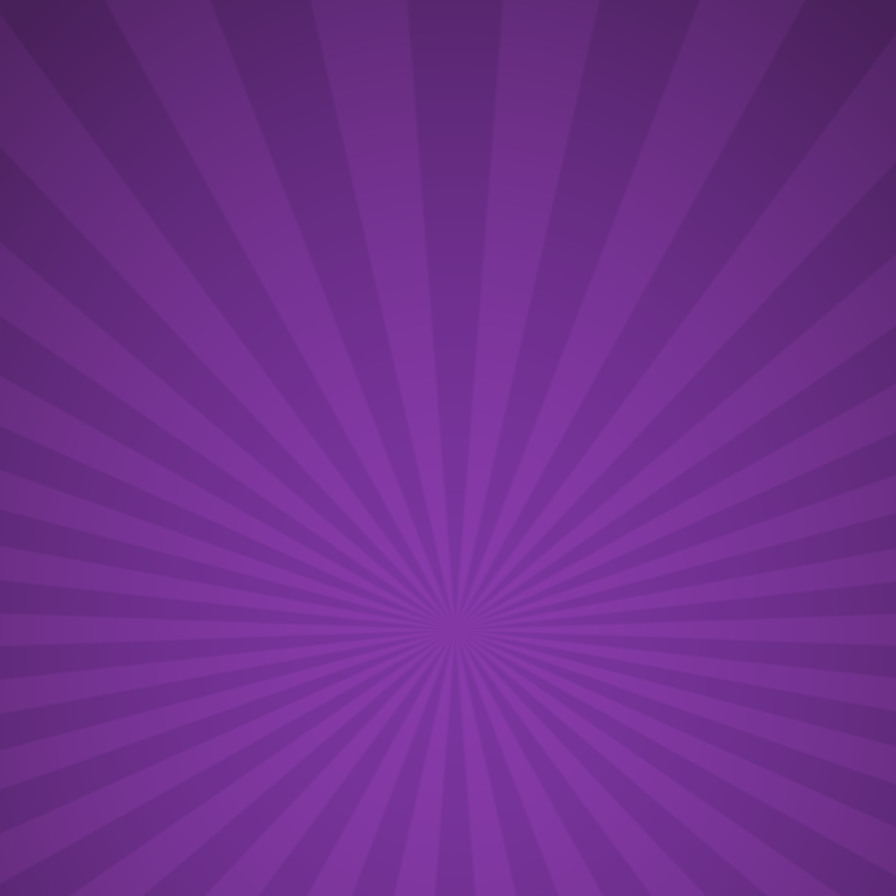
A Shadertoy shader for this background:

```glsl
// A purple sunburst: rays fan out from a low centre in a vertically squashed
// plane, so they are wide above and below and narrow at the sides.
// Light and dark rays each fade from a bright core to a deep rim.

// Coverage of the dark rays, with the edge softened over the given width.
// The angle is measured from straight up, where a dark ray is centred.
float darkRays(vec2 p, float rayCount, float softness) {
    float angle = atan(p.x, p.y + 1e-6);
    float edgeDistance = cos(rayCount * angle) * length(p) / rayCount;
    return smoothstep(-softness, softness, edgeDistance);
}

// Elliptical falloff: 0 at the core, 1 at the given radius.
float falloff(vec2 p, float stretch, float radius, float power) {
    float r = length(vec2(p.x, p.y / stretch)) / radius;
    return clamp(pow(r, power), 0.0, 1.0);
}

void mainImage(out vec4 fragColor, in vec2 fragCoord) {
    const vec2 CENTRE = vec2(0.508, 0.297);
    const float RAY_SQUASH = 1.45;
    const float GLOW_STRETCH = 1.15;
    const float RAY_COUNT = 30.0;
    const float EDGE_SOFTNESS = 0.0026;

    const vec3 LIGHT_CORE = vec3(0.533, 0.228, 0.667);
    const vec3 LIGHT_RIM = vec3(0.322, 0.143, 0.397);
    const vec3 DARK_CORE = vec3(0.483, 0.206, 0.625);
    const vec3 DARK_RIM = vec3(0.284, 0.126, 0.352);

    vec2 p = fragCoord / iResolution.xy - CENTRE;

    // Shade both ray colours by distance from the core
    float fade = falloff(p, GLOW_STRETCH, 0.76, 1.65);
    vec3 light = mix(LIGHT_CORE, LIGHT_RIM, fade);
    vec3 dark = mix(DARK_CORE, DARK_RIM, fade);

    // Lay the dark rays over the light ones
    float rays = darkRays(vec2(p.x, p.y * RAY_SQUASH), RAY_COUNT, EDGE_SOFTNESS);
    fragColor = vec4(mix(light, dark, rays), 1.0);
}
```
